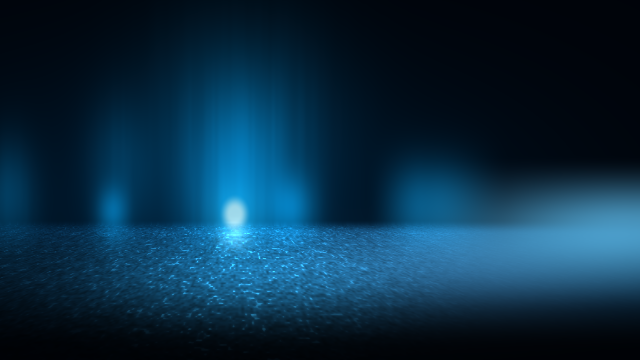
This background is drawn by a Shadertoy shader. Its source:

```glsl
float hash(vec2 p) {
    vec3 q = fract(p.xyx * vec3(0.1031, 0.1030, 0.0973));
    q += dot(q, q.yzx + 33.33);
    return fract((q.x + q.y) * q.z);
}

float noise(vec2 p) {
    vec2 cell = floor(p), f = fract(p);
    f = f * f * (3.0 - 2.0 * f);
    return mix(mix(hash(cell), hash(cell + vec2(1, 0)), f.x),
               mix(hash(cell + vec2(0, 1)), hash(cell + vec2(1, 1)), f.x), f.y);
}

float glow(vec2 p, vec2 center, vec2 size) {
    vec2 q = (p - center) / size;
    return exp(-dot(q, q));
}

// Vertical curtains of light, drawn out far more in y than in x
float streaks(vec2 p) {
    float sum = 0.0, weight = 0.4;
    for (int i = 0; i < 4; i++) {
        float frequency = 24.0 * exp2(float(i));
        sum += weight * noise(vec2(p.x * frequency, p.y * 3.0 + float(i) * 17.0));
        weight *= 0.75;
    }
    return sum;
}

vec3 backdrop(vec2 p) {
    const vec3 azure = vec3(0.02, 0.44, 0.63);
    vec3 color = vec3(0.0, 0.012, 0.035);
    color += vec3(0.0, 0.085, 0.145) * glow(p, vec2(0.32, 0.42), vec2(0.48, 0.40));

    // Tall central column and its softer neighbours
    float curtain = 0.72 * glow(p, vec2(0.375, 0.48), vec2(0.085, 0.24));
    curtain += 0.34 * glow(p, vec2(0.37, 0.68), vec2(0.14, 0.27));
    curtain += 0.28 * glow(p, vec2(0.185, 0.54), vec2(0.045, 0.17));
    curtain += 0.38 * glow(p, vec2(0.015, 0.46), vec2(0.04, 0.15));
    color += azure * curtain * (0.76 + 0.40 * streaks(p));

    // Low lamps and the broad panel on the right
    color += azure * 0.60 * glow(p, vec2(0.176, 0.41), vec2(0.024, 0.07));
    color += azure * 0.60 * glow(p, vec2(0.457, 0.42), vec2(0.034, 0.09));
    float panel = smoothstep(0.57, 0.66, p.x) * (1.0 - smoothstep(0.68, 0.80, p.x));
    color += azure * 0.62 * panel * exp(-pow((p.y - 0.43) / 0.12, 2.0));
    return color;
}

vec3 wetFloor(vec2 p, float depth) {
    // Fine grain grows slightly coarser toward the viewer
    vec2 ground = vec2((p.x - 0.37) * 85.0 / (depth + 0.16), log(depth + 0.16) * 75.0);
    float grain = 0.5 * noise(ground) + 0.5 * noise(ground * vec2(0.5, 0.7) + 9.0);
    float sparkle = smoothstep(0.66, 0.95, grain);

    float nearFade = smoothstep(0.03, 0.27, p.y);
    vec3 color = vec3(0.0, 0.008, 0.022);
    color += vec3(0.03, 0.16, 0.25) * nearFade * (0.45 + 0.55 * smoothstep(-0.1, 0.4, p.x));
    color += vec3(0.07, 0.25, 0.34) * glow(p, vec2(0.40, 0.23), vec2(0.22, 0.12));
    color += vec3(0.13, 0.20, 0.26) * glow(p, vec2(0.74, 0.27), vec2(0.25, 0.12));

    // Rough texture fades out beneath the mist
    float rough = 1.0 - 0.92 * smoothstep(0.45, 0.80, p.x);
    color *= 1.0 + rough * (grain - 0.5) * 0.7;
    float shine = glow(p, vec2(0.37, 0.23), vec2(0.15, 0.14)) + 0.15 * nearFade;
    color += vec3(0.12, 0.34, 0.42) * sparkle * shine * rough;

    // Fading reflections hang below the horizon
    vec2 mirrored = vec2(p.x + (grain - 0.5) * 0.005, 0.375 + depth * 1.4);
    color += backdrop(mirrored) * exp(-depth * 19.0) * (0.72 + 0.2 * grain);
    return color;
}

void mainImage(out vec4 fragColor, in vec2 fragCoord) {
    vec2 p = fragCoord / iResolution.xy;
    float depth = max(0.375 - p.y, 0.0);
    vec3 color = mix(wetFloor(p, depth), backdrop(p), smoothstep(0.350, 0.390, p.y));

    // Pale lamp with a rounded top and a broken reflection
    color += vec3(0.05, 0.18, 0.20) * glow(p, vec2(0.367, 0.40), vec2(0.04, 0.09));
    float lampRadius = length((p - vec2(0.367, 0.405)) / vec2(0.022, 0.050));
    float lamp = 1.0 - smoothstep(0.35, 1.15, lampRadius);
    color = mix(color, vec3(0.68, 0.87, 0.92), lamp * 0.9);
    float shimmer = 0.35 + 0.65 * noise(vec2(p.x * 70.0, p.y * 170.0));
    color += vec3(0.40, 0.42, 0.40) * shimmer * glow(p, vec2(0.367, 0.342), vec2(0.021, 0.032));

    // Mist spreading from the right edge
    float spread = smoothstep(0.58, 0.98, p.x);
    float bank = smoothstep(0.13, 0.36, p.y) * (1.0 - smoothstep(0.38, 0.57, p.y));
    color = mix(color, vec3(0.29, 0.59, 0.75), bank * spread * 0.92);
    color += vec3(0.03, 0.07, 0.09) * glow(p, vec2(0.86, 0.33), vec2(0.25, 0.07));

    fragColor = vec4(clamp(color, 0.0, 1.0), 1.0);
}
```
